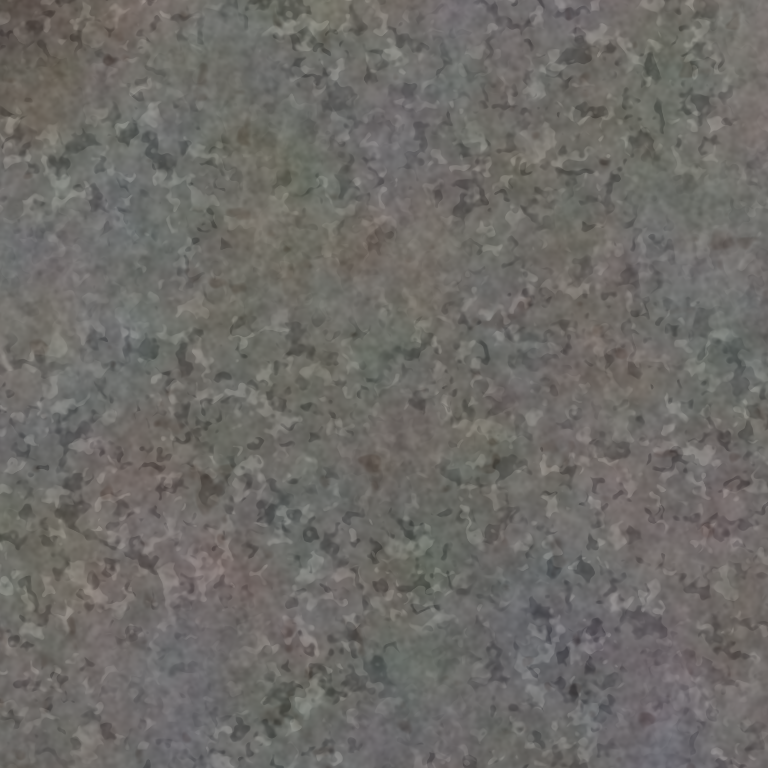
Write a Shadertoy shader that draws this texture.

```glsl
float hash(vec2 cell) {
    vec3 q = fract(vec3(cell.xyx) * vec3(0.1031, 0.1030, 0.0973));
    q += dot(q, q.yzx + 33.33);
    return fract((q.x + q.y) * q.z);
}

// Value noise centred on zero, on a lattice turned away from the axes
float noise(vec2 p, float seed) {
    float angle = 0.6 + seed * 1.3;
    p = mat2(cos(angle), sin(angle), -sin(angle), cos(angle)) * p + seed * 37.7;
    vec2 cell = floor(p);
    vec2 f = fract(p);
    f = f * f * (3.0 - 2.0 * f);
    float low = mix(hash(cell), hash(cell + vec2(1, 0)), f.x);
    float high = mix(hash(cell + vec2(0, 1)), hash(cell + vec2(1, 1)), f.x);
    return mix(low, high, f.y) - 0.5;
}

float blotches(vec2 p, float seed) {
    return noise(p, seed) + 0.5 * noise(p * 2.1, seed + 1.0) + 0.3 * noise(p * 4.3, seed + 2.0);
}

// Ragged flakes: thresholded noise on a warped domain
float flakes(vec2 p, float seed) {
    vec2 warp = vec2(noise(p * 95.0, seed + 1.0), noise(p * 95.0, seed + 2.0));
    float n = noise(p * 68.0 + warp * 1.3, seed) + 0.3 * noise(p * 140.0, seed + 3.0);
    return smoothstep(0.12, 0.38, n);
}

void mainImage(out vec4 fragColor, in vec2 fragCoord) {
    vec2 p = fragCoord / iResolution.y;
    vec2 uv = fragCoord / iResolution.xy;

    // Worn ground with broad uneven light
    vec3 color = vec3(0.433, 0.422, 0.408);
    color += 0.035 * blotches(p * 5.0, 1.0);
    color += (uv.y - 0.5) * vec3(0.026, 0.022, 0.004);
    color -= 0.10 * smoothstep(0.2, 0.0, length(uv - vec2(0.0, 1.0)));

    // Faint warm, green and violet stains
    color += vec3(0.030, -0.012, -0.014) * blotches(p * 9.0, 5.0);
    color += vec3(-0.008, 0.010, -0.012) * blotches(p * 7.0, 9.0);
    color += vec3(-0.002, -0.004, 0.034) * blotches(p * 6.0, 13.0);

    // Pale chips and dark pits gathered in patches
    float gather = 0.25 + 0.75 * smoothstep(-0.35, 0.3, blotches(p * 8.0, 17.0));
    color += gather * vec3(0.092, 0.091, 0.088) * flakes(p, 21.0);
    color -= gather * vec3(0.098, 0.097, 0.092) * flakes(p + 3.1, 26.0);

    // Sparse deep brown scars
    float scar = smoothstep(0.36, 0.5, noise(p * 32.0, 31.0) + 0.3 * noise(p * 80.0, 32.0));
    color -= vec3(0.055, 0.065, 0.068) * scar;

    // Soft grain
    color += 0.05 * noise(p * 42.0, 34.0);
    color += 0.065 * noise(p * 115.0, 35.0);
    color += 0.040 * noise(p * 190.0, 36.0);

    fragColor = vec4(clamp(color, 0.0, 1.0), 1.0);
}
```
